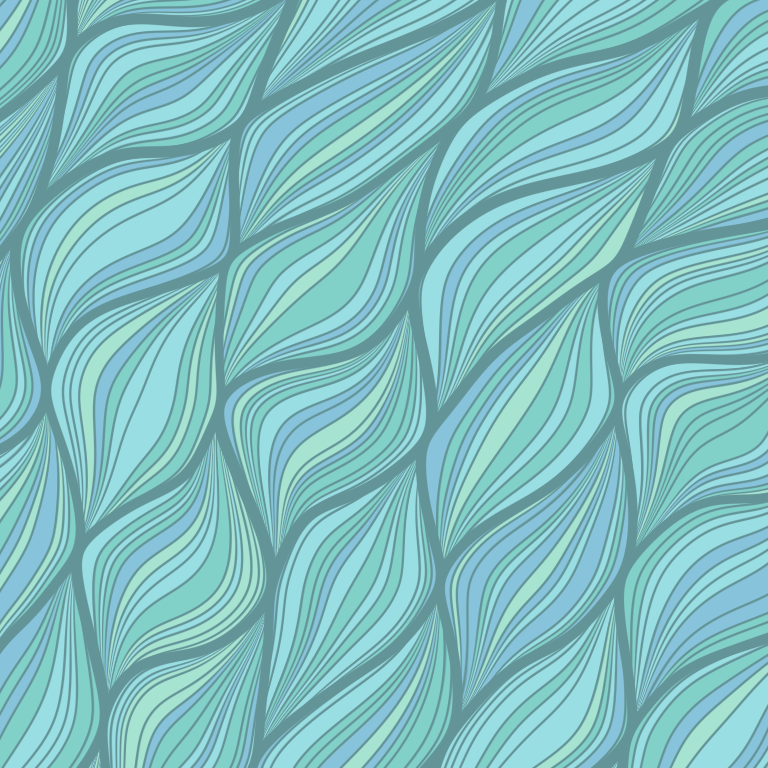
A WebGL 1 fragment shader for this pattern:

```glsl
precision highp float;
uniform vec2 u_resolution;

const float PI = 3.14159265;

float hash(vec2 p) {
  vec3 q = fract(vec3(p.xyx) * vec3(0.1031, 0.1030, 0.0973));
  q += dot(q, q.yzx + 33.33);
  return fract((q.x + q.y) * q.z);
}

// Canvas position to the bent, sheared lattice that carries the leaves
vec2 toLattice(vec2 p) {
  p -= 0.5;
  p += 0.026 * sin(vec2(7.3, 8.1) * p.yx + vec2(0.6, 2.1));
  p += 0.012 * sin(vec2(15.0, 13.0) * (p.yx + p * 0.6) + vec2(3.7, 0.9));
  vec2 axis = vec2(0.57, 0.82);
  float across = dot(p, vec2(axis.y, -axis.x));
  float along = dot(p, axis);
  across -= 0.28 * along * along;
  vec2 q = vec2(across / 0.108, (along - 0.6 * across) / 0.235) + vec2(0.35, 0.2);
  q.x -= 0.13 * sin(PI * (q.x + q.y));
  return q;
}

// Half width of a leaf; values at s and 1 - s add up to one, so leaves tile
float halfWidth(float s) {
  return 0.5 + 0.5 * asin(0.92 * cos(PI * s)) / asin(0.92);
}

// Centre of the leaf in one column that is nearest along its length
vec2 leafInColumn(float column, float y) {
  return vec2(column, column + 2.0 * floor((y - column) * 0.5 + 0.5));
}

vec2 findLeaf(vec2 q) {
  float column = floor(q.x);
  vec2 leaf = leafInColumn(column, q.y);
  if (q.x - column > halfWidth(q.y - leaf.y)) leaf = leafInColumn(column + 1.0, q.y);
  return leaf;
}

// Right edge, left edge and stripe coordinate of a leaf
vec3 leafField(vec2 p, vec2 leaf) {
  vec2 q = toLattice(p) - leaf;
  float h = halfWidth(q.y);
  float seed = hash(leaf + 40.0);
  float v = q.x / (h * 0.93 + 0.07) * mix(5.0, 8.5, seed);
  float phase = 40.0 * seed;
  float stripe = v + 0.28 * sin(1.7 * v + phase) + 0.3 * sin(0.8 * v + 2.0 * phase);
  return vec3(h - q.x, h + q.x, stripe);
}

vec3 stripeColor(float pick) {
  vec3 cyan = vec3(0.60, 0.87, 0.89);
  vec3 teal = vec3(0.51, 0.82, 0.79);
  vec3 blue = vec3(0.53, 0.77, 0.86);
  vec3 mint = vec3(0.65, 0.89, 0.82);
  vec3 color = mix(cyan, teal, step(0.36, pick));
  color = mix(color, blue, step(0.63, pick));
  return mix(color, mint, step(0.86, pick));
}

void main() {
  float unit = min(u_resolution.x, u_resolution.y);
  vec2 p = gl_FragCoord.xy / unit;
  float pixel = 1.0 / unit;
  vec2 leaf = findLeaf(toLattice(p));

  // Slopes turn the field into distances on the canvas
  float e = 0.001;
  vec3 field = leafField(p, leaf);
  vec3 dx = (leafField(p + vec2(e, 0.0), leaf) - field) / e;
  vec3 dy = (leafField(p + vec2(0.0, e), leaf) - field) / e;
  vec3 slope = max(sqrt(dx * dx + dy * dy), 0.001);

  // Stripes with thin lines between them, tapering toward the tips
  float lineDistance = abs(fract(field.z + 0.5) - 0.5) / slope.z;
  float lineWidth = min(0.0015, 0.2 / slope.z);
  float fill = smoothstep(-0.8 * pixel, 0.8 * pixel, lineDistance - lineWidth);
  float pick = hash(vec2(floor(field.z) + 60.0, 7.0 * leaf.x + 31.0 * leaf.y + 500.0));

  // Broad seams around each leaf
  float edge = min(field.x / slope.x, field.y / slope.y);
  float seam = mix(0.0055, 0.0085, hash(leaf + 90.0));
  fill *= smoothstep(-0.8 * pixel, 0.8 * pixel, edge - seam);

  vec3 ground = vec3(0.39, 0.58, 0.595);
  gl_FragColor = vec4(mix(ground, stripeColor(pick), fill), 1.0);
}
```
